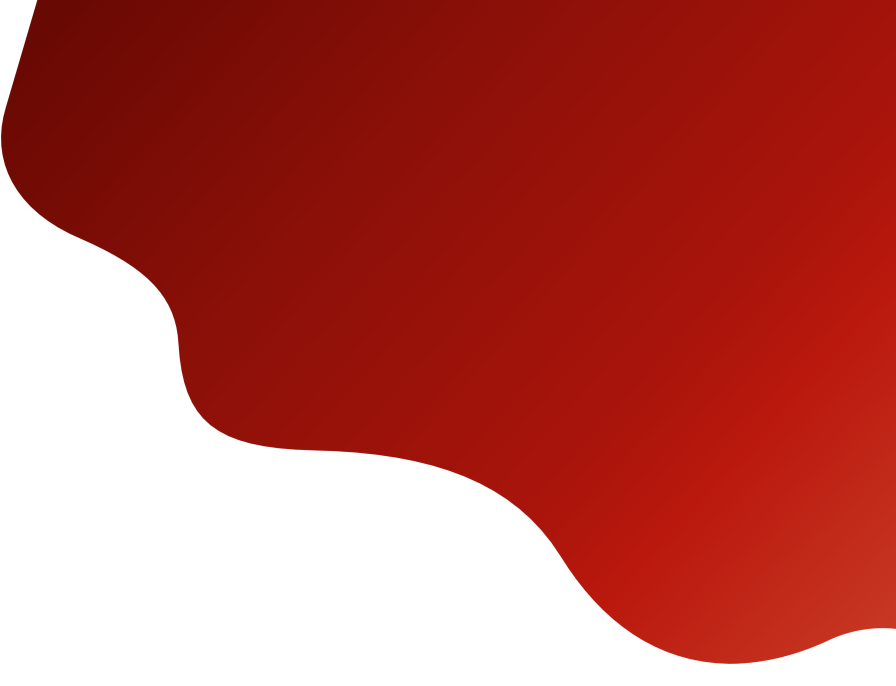
This background is drawn by a WebGL 2 fragment shader. Its source:

```glsl
#version 300 es
precision highp float;
// A white page with a wavy red panel, shaded diagonally from maroon to warm red.

uniform vec2 u_resolution;
out vec4 outColor;

const int CURVES = 7;
const int STEPS = 16;

// Chained cubic curves of the wavy edge, in units of canvas height
const vec2 WAVE[22] = vec2[22](
  vec2(0.0085, 0.8435), vec2(-0.0150, 0.7670), vec2(0.0204, 0.6922),
  vec2(0.1190, 0.6514), vec2(0.2160, 0.6088), vec2(0.2568, 0.5663),
  vec2(0.2602, 0.4983), vec2(0.2670, 0.3861), vec2(0.3129, 0.3469),
  vec2(0.4558, 0.3435), vec2(0.6327, 0.3401), vec2(0.7500, 0.2959),
  vec2(0.8163, 0.1905), vec2(0.8759, 0.0935), vec2(0.9575, 0.0340),
  vec2(1.0629, 0.0323), vec2(1.1173, 0.0323), vec2(1.1684, 0.0476),
  vec2(1.2109, 0.0680), vec2(1.2415, 0.0816), vec2(1.2738, 0.0867),
  vec2(1.3061, 0.0833));

vec2 cubic(vec2 a, vec2 b, vec2 c, vec2 d, float t) {
  float s = 1.0 - t;
  return s * s * s * a + 3.0 * s * t * (s * b + t * c) + t * t * t * d;
}

// Adds one outline edge: keeps the nearest distance and flips side on crossings
void addEdge(vec2 p, vec2 a, vec2 b, inout float nearest, inout float side) {
  vec2 ab = b - a;
  vec2 ap = p - a;
  float along = clamp(dot(ap, ab) / dot(ab, ab), 0.0, 1.0);
  nearest = min(nearest, length(ap - along * ab));
  if ((a.y > p.y) != (b.y > p.y) && ap.x < ab.x * ap.y / ab.y) side = -side;
}

// Signed distance to the panel, negative inside
float panelDistance(vec2 p) {
  float nearest = 10.0;
  float side = 1.0;
  vec2 previous = WAVE[0];
  for (int i = 0; i < CURVES; i++) {
    int k = 3 * i;
    for (int j = 1; j <= STEPS; j++) {
      float t = float(j) / float(STEPS);
      vec2 next = cubic(WAVE[k], WAVE[k + 1], WAVE[k + 2], WAVE[k + 3], t);
      addEdge(p, previous, next, nearest, side);
      previous = next;
    }
  }

  // Close the outline beyond the top and right sides
  vec2 lowerRight = vec2(3.0, 0.0833);
  vec2 upperRight = vec2(3.0, 1.2);
  vec2 upperLeft = vec2(0.1131, 1.2);
  addEdge(p, previous, lowerRight, nearest, side);
  addEdge(p, lowerRight, upperRight, nearest, side);
  addEdge(p, upperRight, upperLeft, nearest, side);
  addEdge(p, upperLeft, WAVE[0], nearest, side);
  return nearest * side;
}

float ramp(float from, float to, float x) {
  return clamp((x - from) / (to - from), 0.0, 1.0);
}

// Diagonal colour gradient, running from upper left to lower right
vec3 panelColor(vec2 p) {
  vec3 maroon = vec3(0.41, 0.035, 0.01);
  vec3 darkRed = vec3(0.54, 0.062, 0.032);
  vec3 red = vec3(0.665, 0.08, 0.043);
  vec3 brightRed = vec3(0.73, 0.095, 0.05);
  vec3 warmRed = vec3(0.78, 0.22, 0.14);
  float s = p.x + 0.9 * (1.0 - p.y);
  vec3 color = mix(maroon, darkRed, ramp(0.10, 0.73, s));
  color = mix(color, red, ramp(0.73, 1.46, s));
  color = mix(color, brightRed, ramp(1.46, 1.675, s));
  return mix(color, warmRed, ramp(1.675, 2.13, s));
}

void main() {
  vec2 p = gl_FragCoord.xy / u_resolution.y;
  float softness = 0.7 / u_resolution.y;
  float coverage = 1.0 - smoothstep(-softness, softness, panelDistance(p));
  vec3 white = vec3(1.0);
  outColor = vec4(mix(white, panelColor(p), coverage), 1.0);
}
```
